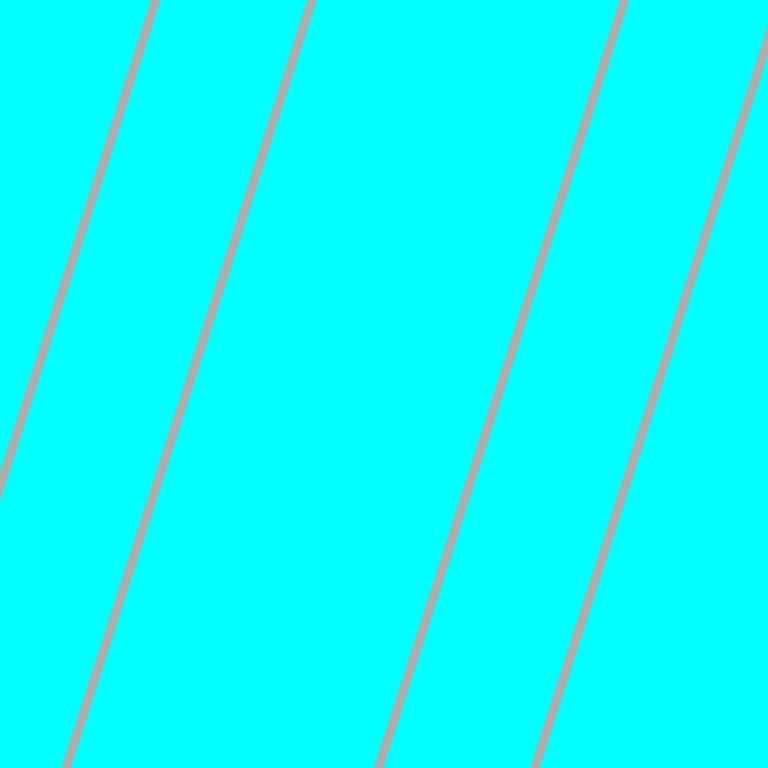
Reproduce this pattern procedurally as a WebGL 1 fragment shader.

```glsl
precision mediump float;
// Pairs of thin grey slanted stripes repeating across a flat cyan ground.

uniform vec2 u_resolution;

const vec3 GROUND_CYAN = vec3(0.0, 1.0, 1.0);
const vec3 STRIPE_GREY = vec3(0.675, 0.68, 0.68);

const float LEAN = 0.3203;         // horizontal run per unit of height
const float PERIOD = 0.6104;       // horizontal distance between pairs
const float PAIR_CENTER = -0.0158; // where a pair's axis meets the bottom edge
const float STRIPE_WIDTH = 0.0122; // measured across the stripe
const float EDGE_SOFTNESS = 0.002;

// Signed horizontal offset from the axis of the nearest pair.
float pairOffset(vec2 p, float lean, float center, float period) {
    float x = p.x - lean * p.y - center;
    return (fract(x / period + 0.5) - 0.5) * period;
}

// Perpendicular distance to the nearer of two stripes about the axis.
float stripeDistance(float offset, float spacing, float lean) {
    return abs(abs(offset) - 0.5 * spacing) * inversesqrt(1.0 + lean * lean);
}

// Soft-edged coverage of a stripe.
float stripeMask(float dist, float width, float softness) {
    float halfWidth = 0.5 * width;
    return 1.0 - smoothstep(halfWidth - softness, halfWidth + softness, dist);
}

void main() {
    vec2 p = gl_FragCoord.xy / u_resolution;
    float pixel = 1.0 / min(u_resolution.x, u_resolution.y);

    // The two stripes sit a third of a period apart.
    float offset = pairOffset(p, LEAN, PAIR_CENTER, PERIOD);
    float dist = stripeDistance(offset, PERIOD / 3.0, LEAN);
    float mask = stripeMask(dist, STRIPE_WIDTH, max(EDGE_SOFTNESS, pixel));

    gl_FragColor = vec4(mix(GROUND_CYAN, STRIPE_GREY, mask), 1.0);
}
```
